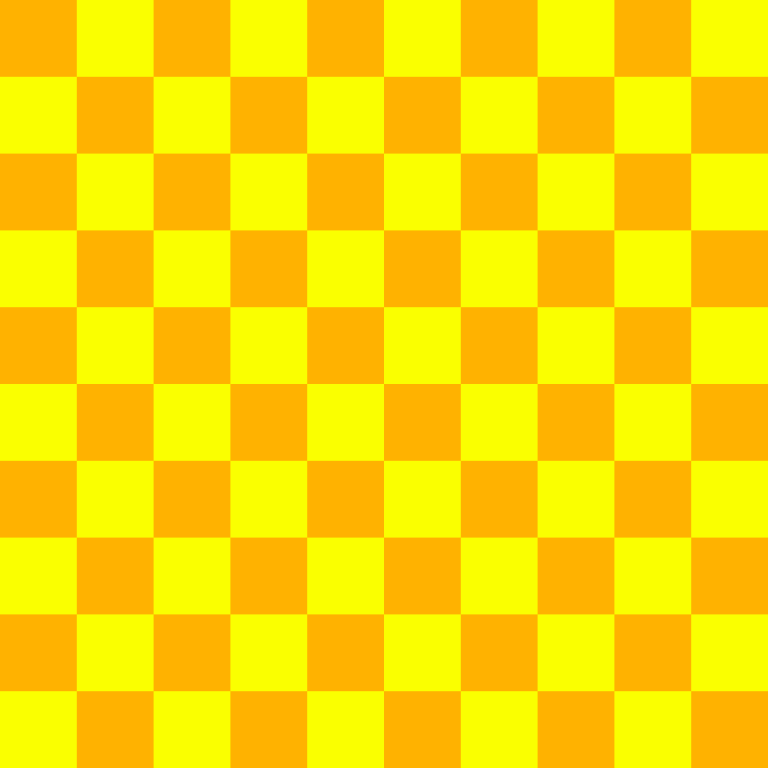
Reproduce this pattern procedurally as a WebGL 1 fragment shader.

```glsl
precision highp float;

uniform vec2 u_resolution;

const vec2 CELLS = vec2(10.0);
const vec3 YELLOW = vec3(0.98, 1.0, 0.0);
const vec3 ORANGE = vec3(1.0, 0.70, 0.0);

// Square wave per axis: +1 on even cells, -1 on odd, with one-pixel edges
vec2 squareWave(vec2 p, vec2 pixel) {
    vec2 edgeDistance = 0.5 - abs(mod(p + 0.5, 2.0) - 1.0);
    return clamp(2.0 * edgeDistance / pixel, -1.0, 1.0);
}

void main() {
    // Position and pixel size in cell units
    vec2 pixel = CELLS / u_resolution;
    vec2 p = gl_FragCoord.xy * pixel;

    // The product of both waves gives the checker sign
    vec2 wave = squareWave(p, pixel);
    float yellowCover = 0.5 + 0.5 * wave.x * wave.y;

    gl_FragColor = vec4(mix(ORANGE, YELLOW, yellowCover), 1.0);
}
```
